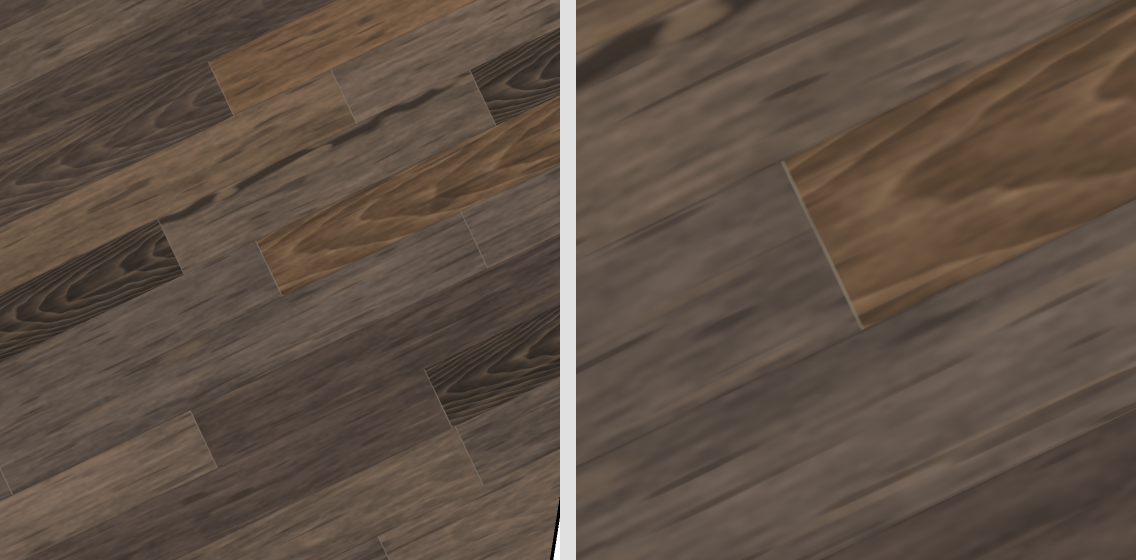
Left: the whole. Right: its middle third, enlarged.
Write a Shadertoy shader that draws this texture.

```glsl
const vec3 RIM = vec3(0.55, 0.45, 0.35);
const vec3 PORE = vec3(0.20, 0.17, 0.15);
const vec3 JOINT = vec3(0.51, 0.47, 0.41);
const float TILT = 0.445;          // board direction in radians
const float BOARD_LENGTH = 0.94;

// Stained tones, dark to golden
const vec3 TONES[6] = vec3[6](
    vec3(0.25, 0.215, 0.19), vec3(0.315, 0.268, 0.238), vec3(0.36, 0.313, 0.28),
    vec3(0.415, 0.352, 0.302), vec3(0.425, 0.347, 0.277), vec3(0.46, 0.355, 0.265));

// Per row: joint offset, tones of alternate boards (fraction = ring strength)
const vec3 ROWS[13] = vec3[13](
    vec3(0.8, 1.0, 1.0), vec3(0.8, 3.2, 2.0), vec3(0.8, 1.3, 2.0),
    vec3(0.288, 1.6, 5.0), vec3(0.48, 4.0, 3.0), vec3(0.086, 0.9, 3.0),
    vec3(0.227, 2.0, 5.9), vec3(0.58, 2.0, 2.0), vec3(-0.009, 3.0, 1.0),
    vec3(0.4, 1.0, 0.9), vec3(0.406, 3.3, 2.2), vec3(0.197, 2.0, 3.3),
    vec3(-0.1, 3.0, 3.0));

float hash(vec2 p) {
    p = fract(p * vec2(0.1031, 0.1137));
    p += dot(p, p.yx + 33.33);
    return fract((p.x + p.y) * p.x * 7.31);
}

float noise(vec2 p) {
    vec2 i = floor(p), f = fract(p);
    f = f * f * (3.0 - 2.0 * f);
    return mix(mix(hash(i), hash(i + vec2(1, 0)), f.x),
               mix(hash(i + vec2(0, 1)), hash(i + vec2(1, 1)), f.x), f.y);
}

// Row number; rows widen slightly toward the lower right
float rowCoord(float v, float start, float width, float growth) {
    return (sqrt(width * width + 4.0 * growth * (v - start)) - width) / (2.0 * growth);
}

// Nested arches with a soft inner slope and a crisp outer rim
float growthRings(vec2 p, float period, float seed) {
    float across = p.y - 0.52;
    float field = p.x - 1.1 * across * across
        + 0.09 * noise(vec2(p.x * 7.0, p.y * 2.5) + seed)
        + 0.018 * noise(vec2(p.x * 45.0, p.y * 9.0) + seed);
    float phase = fract(field / period + 0.15);
    return phase * phase * (1.0 - smoothstep(0.86, 1.0, phase));
}

// Long streaks, fibres and pale threads along the board
vec3 addGrain(vec3 color, vec2 p, float seed) {
    p.y += 0.008 * noise(p * vec2(5.0, 9.0) + seed);
    float drift = noise(p * vec2(3.0, 16.0) + seed) - 0.5;
    float streak = noise(p * vec2(5.0, 90.0) + seed) - 0.5;
    float fibre = noise(p * vec2(28.0, 210.0) + seed) - 0.5;
    float speck = noise(p * vec2(110.0, 260.0) + seed) - 0.5;
    color *= 1.0 + 0.16 * drift + 0.2 * streak + 0.2 * fibre + 0.1 * speck;
    float thread = smoothstep(0.72, 0.95, noise(p * vec2(6.0, 130.0) + seed + 40.0));
    float pores = smoothstep(0.76, 0.95, noise(p * vec2(12.0, 150.0) + seed + 80.0));
    color = mix(color, RIM, 0.28 * thread);
    return mix(color, PORE, 0.45 * pores);
}

// Ragged dark split beside the upper edge, with worn pale chips
vec3 addSplit(vec3 color, vec2 p, float seed) {
    float ragged = noise(vec2(p.x * 22.0, seed)) - 0.5;
    float center = 0.09 + 0.1 * ragged;
    float split = 1.0 - smoothstep(0.03, 0.1, abs(p.y - center));
    float chip = smoothstep(0.6, 0.8, noise(vec2(p.x * 16.0, p.y * 8.0) + seed));
    color = mix(color, PORE, 0.85 * split * (1.0 - 0.6 * chip));
    return mix(color, RIM, 0.45 * chip * (1.0 - smoothstep(0.1, 0.3, p.y)));
}

vec3 floorColor(vec2 uv) {
    vec2 p = vec2(uv.x, 1.0 - uv.y);
    float c = cos(TILT), s = sin(TILT);
    float along = c * p.x - s * p.y;
    float down = s * p.x + c * p.y;

    // Locate the board
    float k = rowCoord(down, 0.2591, 0.1061, 0.000716);
    float row = floor(k);
    vec3 setup = ROWS[clamp(int(row) + 3, 0, 12)];
    float size = row == 2.0 ? 0.617 : BOARD_LENGTH;
    float offset = along - setup.x;
    float board = floor(offset / size);
    vec2 local = vec2(offset - max(board, 0.0) * size, k - row);
    float seed = 50.0 * hash(vec2(row + 11.0, board + 23.0)) + 7.0 * row + 30.0;

    // Stain, rings and grain
    float tone = mod(board, 2.0) > 0.5 ? setup.y : setup.z;
    vec3 color = TONES[int(tone)];
    float rings = growthRings(local, 0.06 + 0.015 * floor(tone), seed);
    vec3 figured = mix(color * 0.76, mix(color, RIM, 0.5), rings);
    color = mix(color, figured, fract(tone));
    color = addGrain(color, vec2(along, down), seed);
    if (row == 2.0 && board == 0.0) color = addSplit(color, local, seed);

    // Dark side seams and pale end joints
    float side = min(local.y, 1.0 - local.y) * 0.11;
    float end = abs(offset - round(offset / size) * size);
    float wear = noise(vec2(along * 14.0, row * 5.0 + 60.0));
    color = mix(color, PORE, 0.4 * wear * (1.0 - smoothstep(0.0005, 0.0025, side)));
    float gap = 1.0 - smoothstep(0.0004, 0.0018, end);
    color = mix(color, JOINT, gap * (0.35 + 0.45 * noise(vec2(down * 40.0, seed))));

    // Slanted cut at the lower right corner
    float cut = p.x - 1.0 + 0.157 * (p.y - 0.885);
    color = mix(color, vec3(0.0), step(0.0, cut));
    return mix(color, vec3(1.0), step(0.006, cut));
}

void mainImage(out vec4 fragColor, in vec2 fragCoord) {
    vec3 sum = vec3(0.0);
    for (int i = 0; i < 4; i++) {
        vec2 jitter = vec2(i & 1, i >> 1) * 0.5 - 0.25;
        sum += floorColor((fragCoord + jitter) / iResolution.xy);
    }
    fragColor = vec4(sum / 4.0, 1.0);
}
```
